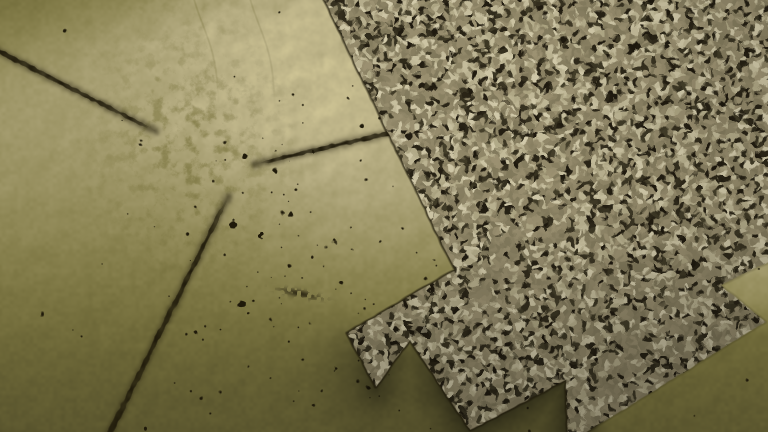
Reproduce this texture procedurally as a Shadertoy shader.

```glsl
// Worn olive vinyl floor with dark grooves and crumbs, overlaid by a cut speckled sheet.
#define CHIP_SCALE 92.0
#define DARK_SHARE 0.23
#define LIGHT_SHARE 0.25
#define GROOVE_RADIUS 0.0052
#define RIM_WIDTH 0.007
#define RELIEF 0.10
#define GLOW_CENTRE vec2(0.70, 0.85)
#define CRUMB_CENTRE vec2(0.82, 0.42)
#define GRIME vec3(0.12, 0.10, 0.04)

float hash(vec2 p) { return fract(sin(dot(p, vec2(127.1, 311.7))) * 43758.55); }
vec2 hash2(vec2 p) { return vec2(hash(p), hash(p + 57.3)); }

float noise(vec2 p) {
    vec2 i = floor(p), f = fract(p);
    f = f * f * (3.0 - 2.0 * f);
    return mix(mix(hash(i), hash(i + vec2(1, 0)), f.x),
               mix(hash(i + vec2(0, 1)), hash(i + vec2(1, 1)), f.x), f.y);
}

float fbm(vec2 p) {
    float sum = 0.0, amp = 0.5;
    for (int i = 0; i < 4; i++) {
        sum += amp * noise(p);
        p = mat2(1.6, 1.2, -1.2, 1.6) * p + 7.1;
        amp *= 0.5;
    }
    return sum;
}

// Signed distance to the outline of the cut sheet
float sheetDistance(vec2 p) {
    const int N = 14;
    vec2 v[N] = vec2[N](vec2(0.737, 1.03), vec2(0.898, 0.694), vec2(1.053, 0.375),
        vec2(0.803, 0.229), vec2(0.870, 0.106), vec2(0.949, 0.213), vec2(1.088, 0.005),
        vec2(1.310, 0.120), vec2(1.315, -0.03), vec2(1.34, -0.012), vec2(1.771, 0.255),
        vec2(1.667, 0.340), vec2(1.83, 0.418), vec2(1.83, 1.03));
    float d = 9.0, side = 1.0;
    for (int i = 0, j = N - 1; i < N; j = i, i++) {
        vec2 e = v[j] - v[i], w = p - v[i];
        vec2 b = w - e * clamp(dot(w, e) / dot(e, e), 0.0, 1.0);
        d = min(d, dot(b, b));
        bvec3 c = bvec3(p.y >= v[i].y, p.y < v[j].y, e.x * w.y > e.y * w.x);
        if (all(c) || all(not(c))) side = -side;
    }
    return side * sqrt(d);
}

// Groove coverage from its outer end a to its fading tip b
float groove(vec2 p, vec2 a, vec2 b, float radius, float aa) {
    vec2 e = b - a;
    float t = clamp(dot(p - a, e) / dot(e, e), 0.0, 1.0);
    float d = length(p - a - e * t) + 0.004 * (noise(p * 90.0) - 0.5);
    float core = 1.0 - smoothstep(-aa, aa + 0.002, d - radius * (1.0 - 0.3 * t));
    float halo = 0.5 * exp(-d * d * 9000.0);
    float wear = 0.75 + 0.25 * noise(p * 70.0);
    return max(core * wear * (1.0 - 0.45 * smoothstep(0.85, 1.0, t)), halo);
}

float crumbs(vec2 p, float scale, float amount, float aa) {
    float cover = 0.0;
    vec2 cell = floor(p * scale);
    for (int y = -1; y <= 1; y++)
    for (int x = -1; x <= 1; x++) {
        vec2 id = cell + vec2(x, y);
        vec2 c = (id + hash2(id)) / scale, v = (c - CRUMB_CENTRE) * vec2(3.3, 2.6);
        float chance = amount * (exp(-dot(v, v)) + 0.015);
        float radius = mix(0.05, 0.17, pow(hash(id + 9.2), 3.0)) / scale;
        float d = length(p - c) - radius + (noise(p * 150.0) - 0.5) * radius * 1.5;
        cover = max(cover, step(hash(id + 3.7), chance) * (1.0 - smoothstep(-aa, aa, d)));
    }
    return cover;
}

vec3 chipColour(vec2 id) {
    float kind = hash(id + 21.0), tone = hash(id + 4.0);
    if (kind < DARK_SHARE) return mix(vec3(0.11, 0.09, 0.05), vec3(0.26, 0.24, 0.16), tone);
    if (kind > 1.0 - LIGHT_SHARE) return mix(vec3(0.64, 0.61, 0.48), vec3(0.79, 0.76, 0.64), tone);
    return mix(vec3(0.48, 0.45, 0.34), vec3(0.59, 0.55, 0.43), tone);
}

// Angular chips: cells with a randomly turned, stretched box metric
vec3 speckle(vec2 p, float aa) {
    p = p * CHIP_SCALE;
    p += 0.9 * vec2(noise(p * 0.9), noise(p * 0.9 + 31.0));
    vec2 cell = floor(p), first = cell, second = cell;
    float d1 = 9.0, d2 = 9.0;
    for (int y = -1; y <= 1; y++)
    for (int x = -1; x <= 1; x++) {
        vec2 id = cell + vec2(x, y), r = p - id - hash2(id);
        float turn = 6.28 * hash(id + 13.0);
        r = abs(mat2(cos(turn), sin(turn), -sin(turn), cos(turn)) * r);
        float d = max(r.x * 1.4, r.y * 0.75 + r.x * 0.3);
        if (d < d1) { d2 = d1; second = first; d1 = d; first = id; }
        else if (d < d2) { d2 = d; second = id; }
    }
    float blend = 0.5 + 0.5 * smoothstep(0.0, 1.4 * aa * CHIP_SCALE, d2 - d1);
    return mix(chipColour(second), chipColour(first), blend);
}

vec3 vinyl(vec2 p, float aa) {
    vec2 g = (p - GLOW_CENTRE) * vec2(2.5, 3.2), h = (p - vec2(0.90, 0.50)) * vec2(3.5, 4.0);
    float glow = exp(-dot(g, g));
    float light = 0.35 + 0.27 * smoothstep(-0.1, 0.75, p.y) + 0.14 * glow + 0.05 * exp(-dot(h, h));
    light -= 0.17 * smoothstep(0.75, 1.05, p.y - 0.3 * p.x);
    light += 0.10 * smoothstep(1.5, 1.75, p.x) * smoothstep(0.22, 0.32, p.y);
    // Embossed relief and fine grain
    light += RELIEF * (fbm(p * 21.0) - fbm(p * 21.0 + vec2(0.25, -0.3))) * (0.5 + glow);
    light += 0.025 * (noise(p * 110.0) - 0.5);
    // Scuffed centre and faint scratches
    vec2 s = (p - vec2(0.45, 0.69)) * vec2(5.5, 4.5);
    light -= 0.14 * exp(-dot(s, s)) * smoothstep(0.4, 0.75, fbm(p * 55.0));
    for (int i = 0; i < 2; i++) {
        float k = float(i), line = abs(p.x - 0.62 + 0.13 * k + 0.22 * (p.y - 0.85) + 0.008 * sin(p.y * 20.0));
        light -= 0.06 * (1.0 - smoothstep(0.0, 0.002 + aa, line)) * smoothstep(0.74, 0.85, p.y);
    }
    vec3 col = light * vec3(1.0, 0.95, mix(0.51, 0.72, smoothstep(0.40, 0.75, light)));
    // Grooves, smear and crumbs
    float dirt = groove(p, vec2(-0.02, 0.890), vec2(0.359, 0.697), GROOVE_RADIUS, aa);
    dirt = max(dirt, groove(p, vec2(0.900, 0.692), vec2(0.590, 0.620), GROOVE_RADIUS, aa));
    dirt = max(dirt, groove(p, vec2(0.245, -0.02), vec2(0.528, 0.544), GROOVE_RADIUS * 1.15, aa));
    vec2 m = (p - vec2(0.695, 0.320 - 0.2 * (p.x - 0.695))) * vec2(22.0, 110.0);
    dirt = max(dirt, 0.8 * exp(-dot(m, m)) * smoothstep(0.45, 0.65, noise(p * 130.0)));
    dirt = max(dirt, max(crumbs(p, 21.0, 0.26, aa), crumbs(p + 3.0 / 47.0, 47.0, 0.13, aa)));
    return mix(col, GRIME, dirt);
}

void mainImage(out vec4 fragColor, in vec2 fragCoord) {
    vec2 p = fragCoord / iResolution.y;
    float aa = 1.0 / iResolution.y;
    float d = sheetDistance(p) + 0.003 * (noise(p * 60.0) - 0.5);
    // Floor with contact shadow along the cut
    vec3 col = vinyl(p, aa);
    float low = smoothstep(0.30, 0.08, p.y), left = 1.0 - smoothstep(1.32, 1.42, p.x);
    col *= 1.0 - 0.5 * low * left * exp(-max(d, 0.0) * 16.0);
    col = mix(col, GRIME, (0.2 + 0.65 * left) * (1.0 - smoothstep(0.0, RIM_WIDTH, d)));
    // Sheet, dimmer toward the bottom and the right
    float shade = mix(0.80, 1.04, smoothstep(0.0, 0.6, p.y)) - 0.08 * smoothstep(1.2, 1.8, p.x);
    col = mix(col, speckle(p, aa) * shade, 1.0 - smoothstep(-aa, aa, d));
    fragColor = vec4(clamp(col, 0.0, 1.0), 1.0);
}
```
